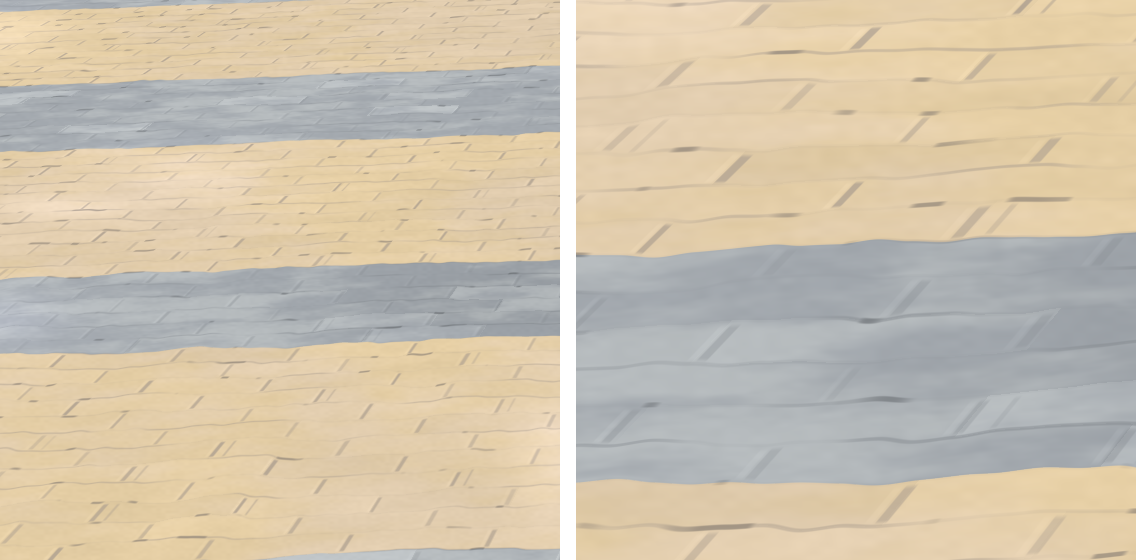
Left: the whole. Right: its middle third, enlarged.
Reproduce this texture procedurally as a WebGL 1 fragment shader.

```glsl
precision highp float;
// Sunlit paving seen in perspective: sand-coloured brick courses crossed by grey bands.
uniform vec2 u_resolution;

const float HORIZON = 0.88;      // depth offset of the ground plane
const float COURSES = 91.0;      // course density in depth
const float BRICK_LENGTH = 0.138;
const vec3 SAND = vec3(0.90, 0.81, 0.645);
const vec3 PALE_SAND = vec3(0.88, 0.80, 0.685);
const vec3 SAND_JOINT = vec3(0.69, 0.635, 0.57);
const vec3 LIGHT_GREY = vec3(0.72, 0.74, 0.75);
const vec3 DARK_GREY = vec3(0.64, 0.662, 0.685);
const vec3 GREY_JOINT = vec3(0.55, 0.57, 0.59);

float hash(vec2 p) {
    return fract(sin(dot(p, vec2(127.1, 311.7))) * 43758.5453);
}

float noise(vec2 p) {
    vec2 i = floor(p), f = fract(p);
    f = f * f * (3.0 - 2.0 * f);
    return mix(mix(hash(i), hash(i + vec2(1.0, 0.0)), f.x),
               mix(hash(i + vec2(0.0, 1.0)), hash(i + vec2(1.0, 1.0)), f.x), f.y);
}

float fbm(vec2 p) {
    float sum = 0.0, amp = 0.5;
    for (int i = 0; i < 4; i++) {
        sum += amp * noise(p);
        p = p * 2.03 + 17.3;
        amp *= 0.5;
    }
    return sum;
}

float line(float dist, float halfWidth, float soft) {
    return 1.0 - smoothstep(halfWidth - soft, halfWidth + soft, abs(dist));
}

float between(float x, float lo, float hi, float soft) {
    return smoothstep(lo - soft, lo + soft, x) * (1.0 - smoothstep(hi - soft, hi + soft, x));
}

float glow(vec2 p, vec2 centre, vec2 size) {
    vec2 d = (p - centre) / size;
    return exp(-dot(d, d));
}

// Grey bands, measured in courses from the near edge
float greyBands(float row, float soft) {
    return between(row, -90.0, -53.0, soft) + between(row, -40.0, -31.0, soft)
         + between(row, -18.0, -12.0, soft) + between(row, 0.0, 30.0, soft);
}

void main() {
    vec2 p = gl_FragCoord.xy / u_resolution;
    float pixel = 1.0 / min(u_resolution.x, u_resolution.y);

    // Ground coordinates: row counts courses, column counts bricks
    float depth = 1.0 - p.y + 0.035 * p.x + HORIZON;
    float rowHeight = depth * depth / COURSES;
    float column = (p.x - 1.83) / (depth * BRICK_LENGTH) + 0.17;
    float row = 48.07 - COURSES / depth;
    row += 0.38 * (noise(vec2(column * 2.3, row * 0.35)) - 0.5)
         + 0.14 * (noise(vec2(column * 9.0, row)) - 0.5);

    float course = floor(row);
    float rowPart = row - course;
    float shifted = column + 0.5 * mod(course, 2.0);
    float jointId = floor(shifted + 0.5);
    vec2 joint = vec2(jointId, course);
    vec2 brick = vec2(floor(shifted), course);
    float grey = greyBands(row, 0.8 * pixel / rowHeight);

    // Stone faces: brick tint, long streaks, broad stains and grain
    float tint = hash(brick + 3.7);
    float streak = fbm(vec2(column * 2.2, row * 1.3));
    float stain = fbm(p * vec2(3.0, 5.0) + 8.0);
    float grain = noise(p * vec2(120.0, 210.0)) - 0.5;
    vec3 sand = mix(SAND, PALE_SAND, smoothstep(0.3, 0.65, 0.6 * stain + 0.4 * streak));
    sand *= 0.985 + 0.03 * tint + 0.07 * (streak - 0.47);
    float greyTone = 0.2 * tint + 0.9 * streak + 0.6 * (stain - 0.47);
    vec3 slate = mix(DARK_GREY, LIGHT_GREY, smoothstep(0.28, 0.76, greyTone));
    slate += 0.035 * smoothstep(0.8, 0.95, tint);
    vec3 color = mix(sand, slate, grey) + 0.018 * grain;

    // Slanted joints between bricks, with a pale lip and occasional double cuts
    float strength = mix(0.4, 1.0, hash(joint + 11.0));
    float jitter = 0.07 * (hash(joint + 5.0) - 0.5);
    float across = (shifted - jointId + jitter) * BRICK_LENGTH * depth * 0.72;
    float jointWidth = 0.0016 * depth * mix(0.7, 1.15, hash(joint + 23.0));
    float span = smoothstep(0.05, 0.2, rowPart) * smoothstep(0.02, 0.15, 1.0 - rowPart);
    float cut = line(across, jointWidth, pixel);
    float second = line(across - 0.009 * depth, jointWidth * 0.6, pixel) * step(0.9, hash(joint + 41.0));
    float lip = line(across + 2.2 * jointWidth, jointWidth * 0.7, pixel);
    vec3 jointColor = mix(SAND_JOINT, GREY_JOINT, grey);
    float jointFade = strength * mix(0.9, 0.4, grey);
    color += 0.025 * lip * span * strength;
    color = mix(color, jointColor, max(cut, 0.6 * second) * span * jointFade);

    // Faint broken bed joints, with short dark chips
    float bedLine = floor(row + 0.5);
    float bed = (row - bedLine) * rowHeight;
    float worn = smoothstep(0.4, 0.8, noise(vec2(column * 2.6, bedLine * 7.3)));
    float chip = smoothstep(0.78, 0.9, noise(vec2(column * 7.0, bedLine * 5.1 + 40.0)));
    color = mix(color, jointColor, line(bed, 0.0007 * depth, pixel) * (0.08 + 0.45 * worn));
    color = mix(color, jointColor * 0.83, line(bed, 0.001 * depth, pixel) * chip * 0.7);

    // Patches of sunlight and a soft shade on the near grey band
    float sun = glow(p, vec2(0.33, 0.69), vec2(0.16, 0.05)) + glow(p, vec2(0.12, 0.63), vec2(0.12, 0.025))
              + glow(p, vec2(0.0, 0.94), vec2(0.12, 0.05)) + glow(p, vec2(1.0, 0.19), vec2(0.08, 0.1))
              + glow(p, vec2(0.0, 0.43), vec2(0.12, 0.05));
    color += sun * vec3(0.06, 0.06, 0.075);
    color -= 0.05 * grey * glow(p, vec2(0.95, 0.47), vec2(0.4, 0.1));

    gl_FragColor = vec4(clamp(color, 0.0, 1.0), 1.0);
}
```
